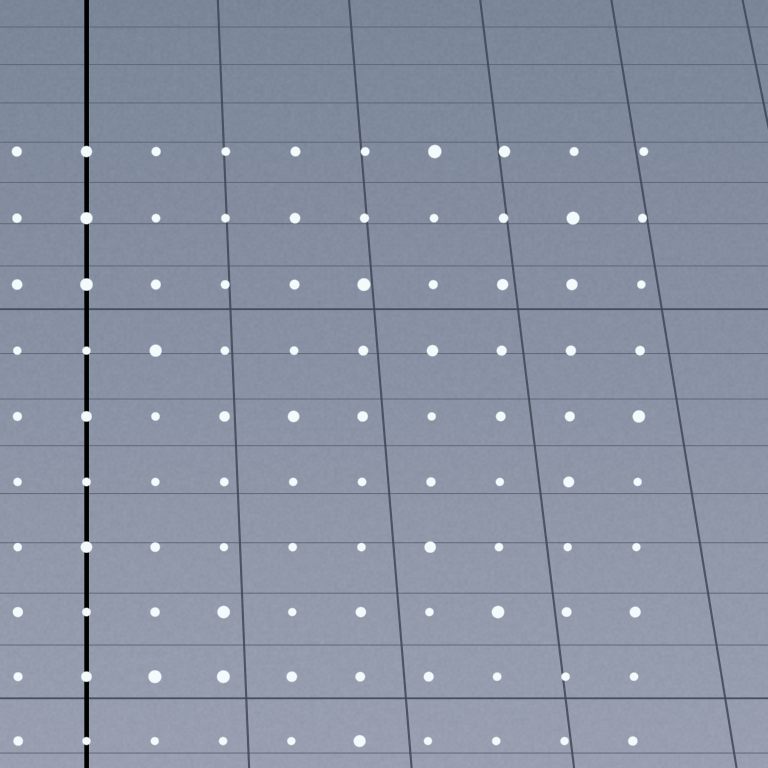
Reproduce this pattern procedurally as a Shadertoy shader.

```glsl
const vec3 SLATE_TOP = vec3(0.48, 0.525, 0.595);
const vec3 SLATE_BOTTOM = vec3(0.60, 0.625, 0.695);
const vec3 RULE_COLOR = vec3(0.37, 0.40, 0.47);
const vec3 STRONG_COLOR = vec3(0.25, 0.28, 0.34);
const vec3 DOT_COLOR = vec3(0.95, 0.98, 0.99);

float hash(vec2 cell) {
    vec3 q = fract(cell.xyx * vec3(0.1031, 0.1030, 0.0973));
    q += dot(q, q.yzx + 33.33);
    return fract((q.x + q.y) * q.z);
}

vec2 gradientAt(vec2 cell) {
    float angle = 6.2832 * hash(cell);
    return vec2(cos(angle), sin(angle));
}

float gradientNoise(vec2 p) {
    vec2 i = floor(p), f = fract(p);
    vec2 u = f * f * (3.0 - 2.0 * f);
    vec2 e = vec2(1.0, 0.0);
    float low = mix(dot(gradientAt(i), f), dot(gradientAt(i + e), f - e), u.x);
    float high = mix(dot(gradientAt(i + e.yx), f - e.yx),
                     dot(gradientAt(i + 1.0), f - 1.0), u.x);
    return mix(low, high, u.y);
}

// Column and row coordinates on a tilted plane, rows counted downward
vec2 tiltedGrid(vec2 p, vec2 anchor, float pitch, float taper, float rowRate) {
    return vec2(p.x - anchor.x, (anchor.y - p.y) * rowRate) / (pitch + taper * p.y);
}

// Distance in canvas units to the nearest whole coordinate
float lineDistance(float coord, float pixel) {
    float slope = length(vec2(dFdx(coord), dFdy(coord)));
    return abs(coord - round(coord)) * pixel / max(slope, 1e-6);
}

float coverage(float signedDistance, float pixel) {
    return clamp(0.5 - signedDistance / pixel, 0.0, 1.0);
}

vec3 drawRules(vec3 color, vec2 grid, float pixel) {
    float column = round(grid.x);
    float row = round(grid.y);
    float across = lineDistance(grid.y, pixel);
    float upright = lineDistance(grid.x, pixel);

    // Every eighth row is heavier
    bool major = abs(mod(row, 8.0) - 7.0) < 0.5;
    float rowMask = coverage(across - (major ? 0.0012 : 0.0007), pixel);
    color = mix(color, major ? STRONG_COLOR : RULE_COLOR, rowMask * 0.9);

    // The first column is the black margin
    bool margin = abs(column) < 0.5;
    float columnMask = coverage(upright - (margin ? 0.0030 : 0.0014), pixel);
    return mix(color, margin ? vec3(0.0) : STRONG_COLOR, columnMask * (margin ? 1.0 : 0.85));
}

vec3 drawDots(vec3 color, vec2 grid, vec2 pitch, float pixel) {
    vec2 cell = round(grid);
    float size = hash(cell + 17.0);
    float radius = mix(0.0054, 0.0086, size * size);
    float present = step(-0.5, cell.y) * step(cell.x, 8.5);
    float edge = length((grid - cell) * pitch) - radius;
    return mix(color, DOT_COLOR, present * coverage(edge, max(pixel, 0.0018)));
}

void mainImage(out vec4 fragColor, in vec2 fragCoord) {
    vec2 p = fragCoord / iResolution.xy;
    float pixel = 1.0 / iResolution.y;

    // Shaded ground with fine grain
    vec3 color = mix(SLATE_BOTTOM, SLATE_TOP, p.y);
    color += 0.022 * gradientNoise(p * 230.0) + 0.012 * gradientNoise(p * 90.0);

    vec2 ruleGrid = tiltedGrid(p, vec2(0.1128, 0.9648), 0.21157, -0.04075, 3.5674);
    color = drawRules(color, ruleGrid, pixel);

    vec2 dotGrid = tiltedGrid(p, vec2(0.1126, 0.8027), 0.08884, 0.00233, 1.0426);
    color = drawDots(color, dotGrid, vec2(0.0898, 0.0858), pixel);

    fragColor = vec4(clamp(color, 0.0, 1.0), 1.0);
}
```
